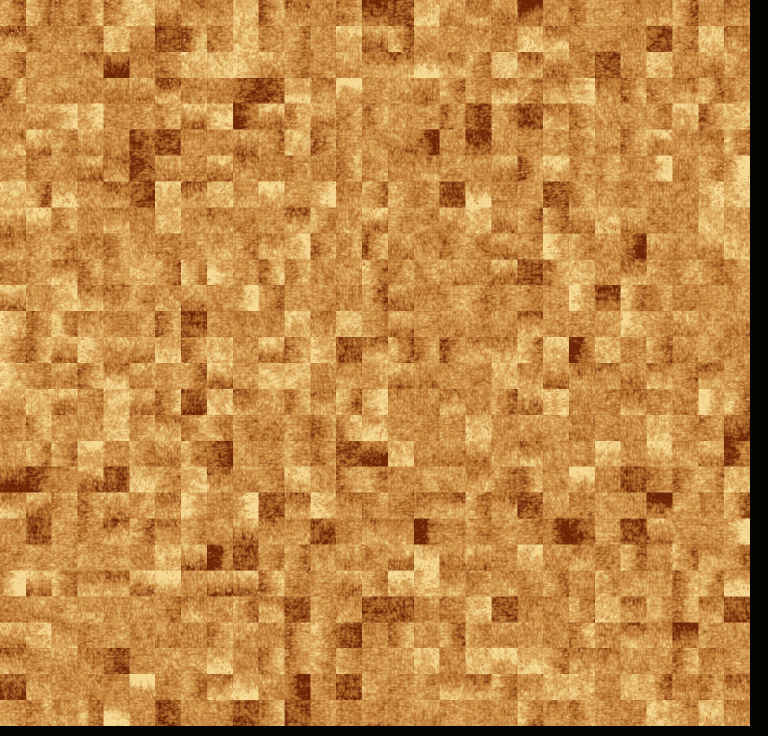
A WebGL 1 fragment shader for this texture:

```glsl
precision highp float;
// A patchwork of square toasted-crust tiles, 29 across and 28 down, with a black
// margin at the right and bottom. Each tile draws its own tone, quarter turn and
// browning gradient; layered noise and cellular bubbles give the crust its grain.
uniform vec2 u_resolution;

const vec2 GRID = vec2(29.0, 28.0);
const vec2 SHEET = vec2(0.9766, 0.9864);   // share of the canvas that is tiled
const vec3 MARGIN = vec3(0.01, 0.01, 0.0);
const vec3 BURNT = vec3(0.53, 0.25, 0.08);
const vec3 BROWN = vec3(0.69, 0.42, 0.17);
const vec3 GOLD = vec3(0.78, 0.53, 0.25);
const vec3 HONEY = vec3(0.85, 0.64, 0.35);
const vec3 CREAM = vec3(0.93, 0.79, 0.51);
const vec3 BLISTER = vec3(0.88, 0.70, 0.50);

float hash(vec2 p) {
  vec3 q = fract(p.xyx * vec3(0.1031, 0.1030, 0.0973));
  q += dot(q, q.yzx + 33.33);
  return fract((q.x + q.y) * q.z);
}

vec2 hash2(vec2 p) {
  return vec2(hash(p), hash(p + 41.7));
}

float noise(vec2 p) {
  vec2 i = floor(p);
  vec2 f = fract(p);
  f = f * f * (3.0 - 2.0 * f);
  return mix(mix(hash(i), hash(i + vec2(1.0, 0.0)), f.x),
             mix(hash(i + vec2(0.0, 1.0)), hash(i + vec2(1.0)), f.x), f.y);
}

// Layered noise, centred on zero
float fbm(vec2 p) {
  float sum = 0.0;
  float weight = 0.5;
  for (int k = 0; k < 3; k++) {
    sum += weight * (noise(p) - 0.5);
    p = p * 2.1 + 7.3;
    weight *= 0.6;
  }
  return sum;
}

// Distance to the nearest bubble centre, and that bubble's random value
vec2 bubbles(vec2 p) {
  vec2 cell = floor(p);
  vec2 nearest = vec2(9.0, 0.0);
  for (int y = -1; y <= 1; y++) {
    for (int x = -1; x <= 1; x++) {
      vec2 id = cell + vec2(float(x), float(y));
      float d = length(id + 0.15 + 0.7 * hash2(id) - p);
      if (d < nearest.x) nearest = vec2(d, hash(id + 91.3));
    }
  }
  return nearest;
}

// Quarter turns about the tile centre
vec2 turn(vec2 p, float pick) {
  p -= 0.5;
  if (pick > 0.5) p = vec2(p.y, -p.x);
  if (fract(pick * 2.0) > 0.5) p = -p;
  return p + 0.5;
}

// Burnt to cream colour ramp
vec3 toast(float tone) {
  float t = tone * 4.0;
  vec3 c = mix(BURNT, BROWN, clamp(t, -0.6, 1.0));
  c = mix(c, GOLD, clamp(t - 1.0, 0.0, 1.0));
  c = mix(c, HONEY, clamp(t - 2.0, 0.0, 1.0));
  return mix(c, CREAM, clamp(t - 3.0, 0.0, 1.4));
}

// Most tiles are golden, a few burnt or pale
float tileTone(float pick) {
  float tone = 0.41 + 0.24 * pick;
  tone -= 0.33 * step(pick, 0.07);
  return tone + 0.24 * step(0.87, pick);
}

vec3 crust(vec2 id, vec2 local) {
  vec2 seed = id + 3.0;
  vec2 p = turn(local, hash(seed + 57.0));
  vec2 q = p + seed * 13.0;
  float base = tileTone(hash(seed));

  // Uneven browning from one side of the tile to the other
  float slope = 0.75 * pow(hash(seed + 113.0), 1.5);
  float front = p.y + 0.5 * fbm(q * 3.0);
  float tone = base + slope * (smoothstep(0.05, 0.95, front) - 0.5);
  float pale = smoothstep(0.65, 0.9, tone);

  // Mottling, then bubbles drawn out along the turned tile
  tone += 0.65 * fbm(q * vec2(5.0, 4.0));
  vec2 bubble = bubbles(q * vec2(8.0, 5.5) + 0.8 * fbm(q * 6.0));
  tone += mix(0.5, 0.2, pale) * (0.44 - bubble.x);
  tone += 0.3 * (noise(q * vec2(22.0, 14.0)) - 0.5);

  // Dark pores on pale crumb, light blisters on browned crust
  float core = 1.0 - smoothstep(0.12, 0.36, bubble.x);
  tone -= 0.45 * pale * core * step(0.8, bubble.y);
  float blister = core * step(0.84, bubble.y) * (1.0 - pale) * smoothstep(0.1, 0.4, base);
  return mix(toast(tone), BLISTER, 0.6 * blister);
}

vec3 sheet(vec2 uv) {
  vec2 grid = vec2(uv.x, 1.0 - uv.y) / SHEET * GRID;
  if (grid.x >= GRID.x || grid.y >= GRID.y) return MARGIN;
  return crust(floor(grid), fract(grid));
}

void main() {
  // Four samples smooth the tile edges and grain
  vec3 sum = vec3(0.0);
  for (int k = 0; k < 4; k++) {
    float s = float(k);
    vec2 offset = vec2(mod(s, 2.0), floor(s / 2.0)) * 0.5 - 0.25;
    sum += sheet((gl_FragCoord.xy + offset) / u_resolution);
  }
  gl_FragColor = vec4(sum * 0.25, 1.0);
}
```
